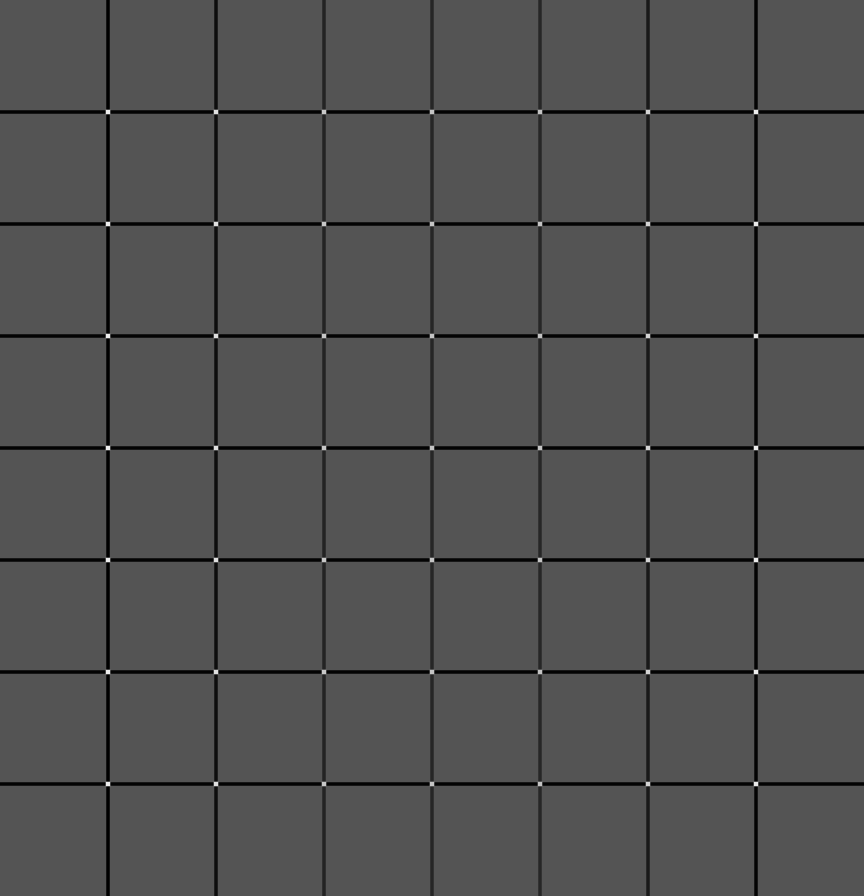
A Shadertoy shader for this pattern:

```glsl
// A grey sheet ruled into 8 by 8 cells by thin dark lines, with a small pale
// square on every crossing. Distances to the nearest inner line give coverage;
// the upright lines and the squares fade a little towards the middle columns.

#define CELLS 8.0                 // repeats across and down
#define LINE_WIDTH (2.0 / 512.0)  // in canvas heights
#define DOT_WIDTH (2.6 / 512.0)   // side of a crossing square
#define SHEET_GREY 0.33
#define ROW_GREY 0.01
#define FADE_GREY 0.15            // palest upright line
#define FADE_CENTRE 0.53          // where the fade is strongest, across
#define DOT_GREY 0.93
#define DOT_FADE 0.16             // light lost by the middle squares

// Part of a pixel covered by a band of the given width.
vec2 bandCoverage(vec2 dist, float width, float pixel) {
    return clamp((0.5 * width - dist) / pixel + 0.5, 0.0, 1.0);
}

void mainImage(out vec4 fragColor, in vec2 fragCoord) {
    vec2 uv = fragCoord / iResolution.xy;
    float pixel = 1.0 / iResolution.y;
    vec2 aspect = vec2(iResolution.x / iResolution.y, 1.0);

    // Nearest inner grid line on each axis; the canvas border has none
    vec2 lineIndex = clamp(floor(uv * CELLS + 0.5), 1.0, CELLS - 1.0);
    vec2 linePos = lineIndex / CELLS;
    vec2 dist = abs(uv - linePos) * aspect;

    // Fade shared by all marks on one upright line
    float fade = 1.0 - smoothstep(0.1, 0.4, abs(linePos.x - FADE_CENTRE));

    // Upright lines first, level lines over them
    vec2 ruled = bandCoverage(dist, LINE_WIDTH, pixel);
    float grey = mix(SHEET_GREY, FADE_GREY * fade, ruled.x);
    grey = mix(grey, ROW_GREY, ruled.y);

    // Pale squares on the crossings
    vec2 dot2 = bandCoverage(dist, DOT_WIDTH, pixel);
    grey = mix(grey, DOT_GREY - DOT_FADE * fade, dot2.x * dot2.y);

    fragColor = vec4(vec3(grey), 1.0);
}
```
